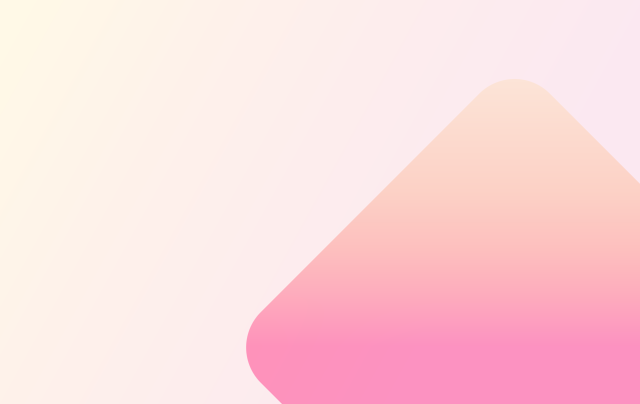
A Shadertoy shader for this background:

```glsl
// Layout, in units of canvas height
const vec2 DIAMOND_CENTER = vec2(1.2737, 0.140);
const float DIAMOND_HALF_SIDE = 0.506;
const float DIAMOND_ROUNDING = 0.1235;
const float BACKDROP_SLANT = 0.55;

// Backdrop colours, from upper left to lower right
const vec3 CREAM = vec3(1.000, 0.977, 0.905);
const vec3 SHELL = vec3(0.996, 0.947, 0.918);
const vec3 BLUSH = vec3(0.992, 0.929, 0.930);
const vec3 LILAC = vec3(0.984, 0.910, 0.945);

// Diamond colours, from its tip down to its widest line
const vec3 SAND = vec3(0.988, 0.894, 0.843);
const vec3 PEACH = vec3(0.988, 0.820, 0.775);
const vec3 CORAL = vec3(0.992, 0.750, 0.745);
const vec3 ROSE = vec3(0.994, 0.680, 0.740);
const vec3 PINK_WARM = vec3(0.996, 0.572, 0.730);
const vec3 PINK_COOL = vec3(0.988, 0.572, 0.755);

float ramp(float start, float end, float x) {
    return clamp((x - start) / (end - start), 0.0, 1.0);
}

float roundedSquare(vec2 p, float halfSide, float rounding) {
    vec2 q = abs(p) - (halfSide - rounding);
    return length(max(q, 0.0)) + min(max(q.x, q.y), 0.0) - rounding;
}

vec3 backdrop(vec2 p) {
    float t = p.x + BACKDROP_SLANT * (1.0 - p.y);
    vec3 color = mix(CREAM, SHELL, ramp(0.05, 0.55, t));
    color = mix(color, BLUSH, ramp(0.55, 1.0, t));
    return mix(color, LILAC, ramp(1.0, 1.65, t));
}

vec3 diamondFill(vec2 p) {
    float depth = 1.0 - p.y;
    float slant = p.x + BACKDROP_SLANT * depth;
    vec3 pink = mix(PINK_WARM, PINK_COOL, ramp(1.1, 1.5, slant));
    vec3 color = mix(SAND, PEACH, ramp(0.196, 0.473, depth));
    color = mix(color, CORAL, ramp(0.473, 0.617, depth));
    color = mix(color, ROSE, ramp(0.617, 0.720, depth));
    return mix(color, pink, ramp(0.720, 0.858, depth));
}

void mainImage(out vec4 fragColor, in vec2 fragCoord) {
    vec2 p = fragCoord / iResolution.y;
    float pixel = 1.0 / iResolution.y;

    // Square turned by 45 degrees
    vec2 d = p - DIAMOND_CENTER;
    vec2 turned = vec2(d.x + d.y, d.y - d.x) * inversesqrt(2.0);
    float dist = roundedSquare(turned, DIAMOND_HALF_SIDE, DIAMOND_ROUNDING);
    float coverage = 1.0 - smoothstep(-0.7 * pixel, 0.7 * pixel, dist);

    fragColor = vec4(mix(backdrop(p), diamondFill(p), coverage), 1.0);
}
```
